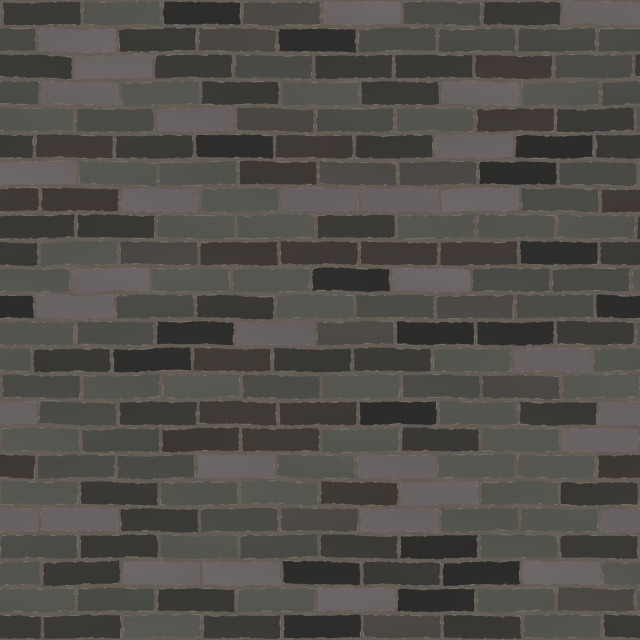
Reproduce this texture procedurally as a WebGL 1 fragment shader.

```glsl
precision highp float;
// Dark brick wall in running bond: 8 bricks across, 24 courses up.
// Each brick is a rounded box whose sides are bent by layered sines and nibbled
// by cellular noise; pale chips cling to parts of its rim in the brown mortar.

uniform vec2 u_resolution;

const float TAU = 6.28318;
const vec2 BRICKS = vec2(8.0, 24.0);        // repeats across and up
const vec2 JOINT = vec2(0.0052, 0.0064);    // mortar widths
const float CORNER = 0.0018;                // corner radius
const float COURSE_JITTER = 0.15;           // sideways slip of a course, in bricks
const float COURSE_WAVE = 0.0013;           // sag of the long joints
const float TILT = 0.022;                   // largest slope of a brick
const float WOBBLE = 0.0010;                // bend of the brick sides
const float NIBBLE = 0.0009;                // depth of the bites in the rim
const float CHIP_WIDTH = 0.0020;            // width of the pale chips
const vec2 CHIP_GRAIN = vec2(75.0, 110.0);  // cells of the rim noise

const vec3 MORTAR = vec3(0.392, 0.362, 0.335);
const vec3 CHIP = vec3(0.455, 0.430, 0.395);
const vec3 BLACK = vec3(0.176, 0.174, 0.168);
const vec3 CHARCOAL = vec3(0.226, 0.222, 0.210);
const vec3 BROWN = vec3(0.246, 0.222, 0.210);
const vec3 TAUPE = vec3(0.296, 0.282, 0.268);
const vec3 OLIVE = vec3(0.290, 0.290, 0.272);
const vec3 GREY = vec3(0.334, 0.334, 0.314);
const vec3 MAUVE = vec3(0.414, 0.388, 0.392);

float hash(vec2 p) {
  return fract(sin(dot(p, vec2(127.1, 311.7))) * 43758.5);
}

// Distance to the nearest scattered point
float cellular(vec2 p) {
  vec2 cell = floor(p);
  float nearest = 2.0;
  for (int y = -1; y <= 1; y++) {
    for (int x = -1; x <= 1; x++) {
      vec2 c = cell + vec2(float(x), float(y));
      vec2 point = c + vec2(hash(c), hash(c + 57.3));
      nearest = min(nearest, length(point - p));
    }
  }
  return nearest;
}

// Irregular line in -1..1
float waves(float t, float phase) {
  return 0.5 * sin(t * 75.0 + phase)
       + 0.3 * sin(t * 210.0 + phase * 2.3)
       + 0.2 * sin(t * 520.0 + phase * 4.1);
}

float roundedBox(vec2 q, float radius) {
  q += radius;
  return length(max(q, 0.0)) + min(max(q.x, q.y), 0.0) - radius;
}

// Palette pick, weighted by the steps
vec3 brickColor(float pick) {
  vec3 color = mix(BLACK, CHARCOAL, step(0.15, pick));
  color = mix(color, BROWN, step(0.29, pick));
  color = mix(color, TAUPE, step(0.39, pick));
  color = mix(color, OLIVE, step(0.49, pick));
  color = mix(color, GREY, step(0.62, pick));
  return mix(color, MAUVE, step(0.88, pick));
}

void main() {
  vec2 uv = gl_FragCoord.xy / u_resolution;
  float pixel = 1.0 / min(u_resolution.x, u_resolution.y);

  // Courses, every other one shifted by half a brick
  vec2 wall = uv;
  wall.y += COURSE_WAVE * (0.6 * sin(TAU * (3.0 * uv.x + 2.0 * uv.y))
                         + 0.4 * sin(TAU * (7.0 * uv.x - 5.0 * uv.y)));
  vec2 grid = wall * BRICKS;
  float course = mod(floor(grid.y), BRICKS.y);
  float slip = (hash(vec2(course, 9.0)) - 0.5) * COURSE_JITTER;
  grid.x += 0.04 + slip + 0.5 * mod(course + 1.0, 2.0);
  vec2 id = vec2(mod(floor(grid.x), BRICKS.x), course);
  float seed = hash(id + 3.7);

  // Brick outline in canvas units, each side with its own bend
  vec2 local = (fract(grid) - 0.5) / BRICKS;
  local.y += local.x * TILT * (hash(id + 21.4) - 0.5) * 2.0;
  vec2 side = sign(local);
  vec2 bend = vec2(waves(local.y, seed * 40.0 + side.x),
                   waves(local.x, seed * 70.0 + side.y * 2.0));
  vec2 halfSize = 0.5 * (1.0 / BRICKS - JOINT);
  float dist = roundedBox(abs(local) - halfSize + WOBBLE * bend, CORNER);

  // Worn rim
  float wear = smoothstep(0.46, 0.66, cellular(uv * CHIP_GRAIN));
  dist += NIBBLE * wear;
  float brick = 1.0 - smoothstep(-0.7 * pixel, 0.7 * pixel, dist);
  float chipEdge = dist - CHIP_WIDTH * wear;
  float chip = wear * (1.0 - smoothstep(-0.7 * pixel, 0.7 * pixel, chipEdge));

  // Colours: near-flat faces with a faint slope of tone
  float slope = dot(local * BRICKS, vec2(hash(id + 5.1), hash(id + 8.2)) - 0.5);
  vec3 face = brickColor(hash(id + 14.6));
  face *= 1.0 + 0.06 * (seed - 0.5) + 0.08 * slope;
  vec3 mortar = MORTAR * (1.0 + 0.04 * waves(uv.x + 0.7 * uv.y, course));
  vec3 color = mix(mix(mortar, CHIP, chip), face, brick);

  gl_FragColor = vec4(color, 1.0);
}
```
